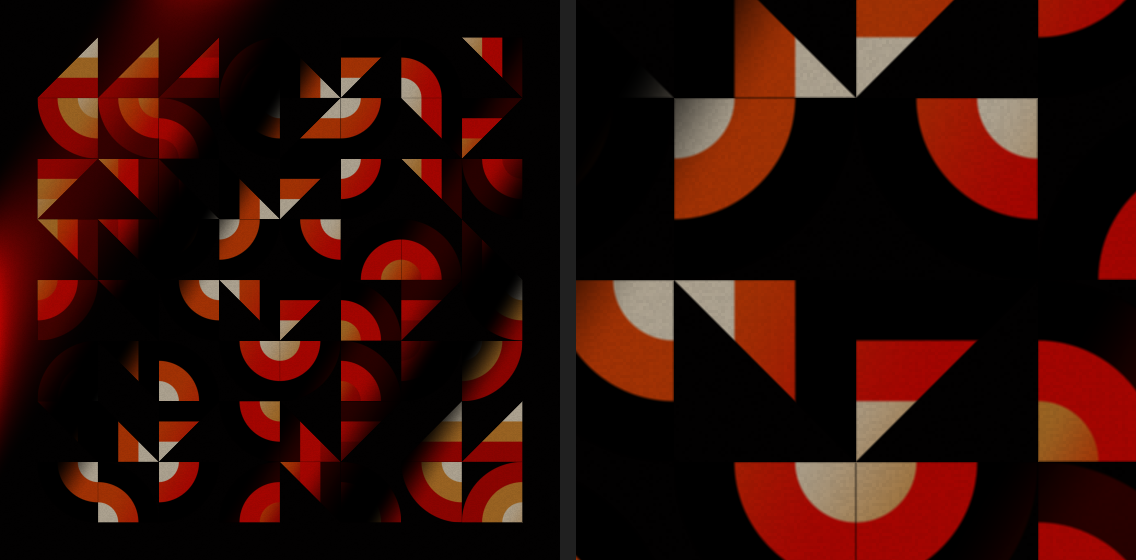
Left, the full canvas; right, a detail of the centre.
A three.js fragment shader for this pattern:

```glsl
// An eight by eight grid of quarter discs and half-square triangles, each cut in
// three bands. A slanted light sweeps over the grid in cycles: it shifts the bands
// from ivory to red, sinks them into shadow, and leaves a red glow at the left.
varying vec2 vUv;

float hash(vec2 p) {
  return fract(sin(dot(p, vec2(127.1, 311.7))) * 43758.5453);
}

// Antialiased step, with a softness in cell units
float edge(float d) {
  return smoothstep(-0.012, 0.012, d);
}

// Distance through the bands in x (0 at the tip, 1 at the far side), coverage in y
vec2 tile(vec2 f, vec2 id) {
  vec2 corner = step(0.5, vec2(hash(id + 3.7), hash(id + 19.3)));
  vec2 q = abs(f - corner);
  if (hash(id + 41.9) < 0.52) {
    float r = length(q);
    return vec2(r, edge(1.0 - r));
  }
  if (corner.x != corner.y) q = q.yx;
  return vec2(q.x, edge(q.x - q.y));
}

void main() {
  vec2 p = vec2(vUv.x, 1.0 - vUv.y);

  // Slanted light: position within the cycle, brightness and palette warmth
  float slant = p.x + 0.6 * p.y;
  float cycle = floor((slant - 0.59) / 0.62);
  float t = slant - 0.59 - 0.62 * cycle;
  float light = smoothstep(0.0, 0.09, t) * (1.0 - smoothstep(0.46, 0.57, t));
  float warm = abs(cycle);

  // Band colours along the cycle
  vec3 ivory = vec2(0.66, 0.55).xxy * vec3(1.0, 0.94, 1.0);
  vec3 tan_ = vec3(0.59, 0.38, 0.13);
  vec3 orange = vec3(0.62, 0.19, 0.015);
  vec3 red = vec3(0.63, 0.02, 0.005);

  vec3 inner = mix(ivory, tan_, smoothstep(0.22, 0.37, t));
  inner = mix(inner, orange, smoothstep(0.37, 0.43, t));
  inner = mix(inner, red * 0.8, smoothstep(0.42, 0.47, t));

  vec3 coolMiddle = mix(orange, red, smoothstep(0.13, 0.29, t));
  vec3 warmMiddle = mix(tan_, orange, smoothstep(0.29, 0.39, t));
  warmMiddle = mix(warmMiddle, red, smoothstep(0.37, 0.45, t));
  vec3 middle = mix(coolMiddle, warmMiddle, warm);

  vec3 coolOuter = red * 0.24 * smoothstep(0.36, 0.44, t);
  vec3 warmOuter = red * mix(0.85, 0.4, smoothstep(0.3, 0.46, t));
  vec3 outer = mix(coolOuter, warmOuter, warm);

  // Red glow, strongest along the left side and the top
  float glow = smoothstep(0.17, 0.33, slant) * (1.0 - smoothstep(0.34, 0.52, slant));
  glow *= 0.27 + 0.75 * exp(-p.x / 0.04) + 0.25 * exp(-p.y / 0.05);
  vec3 col = vec3(0.68, 0.01, 0.0) * glow + vec3(0.006, 0.002, 0.002);

  // Grid of tiles inside an empty margin
  vec2 g = (p - 0.0667) / 0.1083;
  vec2 id = floor(g);
  vec2 f = fract(g);
  vec2 band = tile(f, id);
  vec3 paint = mix(inner, middle, edge(band.x - 1.0 / 3.0));
  paint = mix(paint, outer, edge(band.x - 2.0 / 3.0));

  // Hairline seams between the tiles
  vec2 border = min(f, 1.0 - f);
  paint *= mix(0.6, 1.0, smoothstep(0.0, 0.012, min(border.x, border.y)));

  vec2 inside = 4.0 - abs(g - 4.0);
  float cover = band.y * edge(min(inside.x, inside.y));
  col = mix(col, paint * light, cover);

  // Faint grain
  col *= 0.97 + 0.06 * hash(floor(p * 512.0));
  gl_FragColor = vec4(col, 1.0);
}
```
